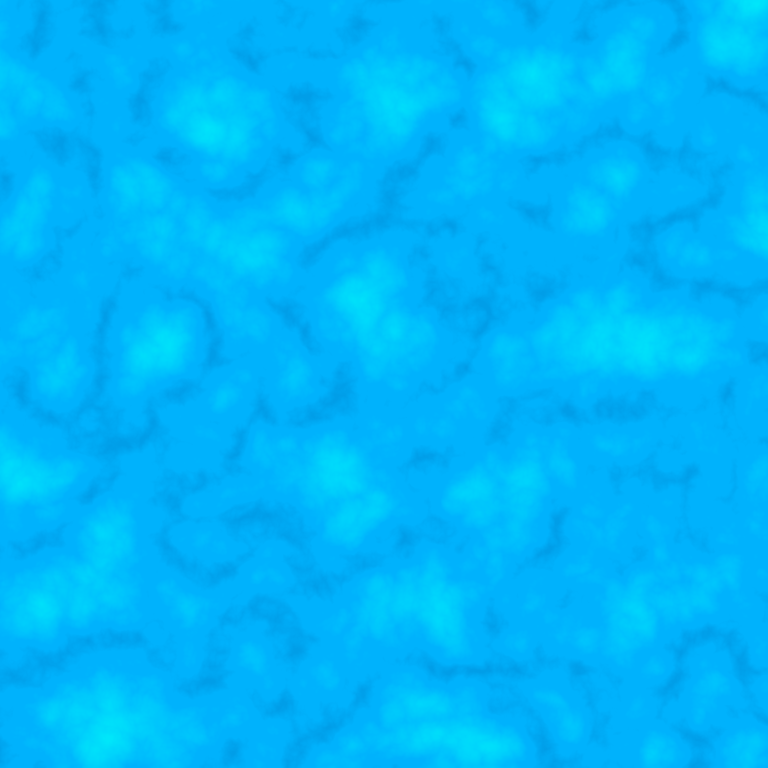
A Shadertoy shader for this texture:

```glsl
// Bright azure turbulence: soft cyan glows parted by thin, darker blue creases.

#define BASE_CELLS 6.0                     // largest noise cells across the canvas
#define OCTAVES 6
#define GAIN 0.5                           // amplitude ratio between octaves
#define CREASE_SOFTNESS 0.02               // rounding of the folded noise
#define SHADE_RANGE vec2(0.08, 0.26)       // turbulence span of the dark creases
#define GLOW_RANGE vec2(0.36, 0.86)        // turbulence span of the bright glows
#define CREASE_BLUE vec3(0.00, 0.62, 0.91)
#define BASE_AZURE vec3(0.00, 0.70, 0.99)
#define GLOW_CYAN vec3(0.00, 0.90, 0.98)

// Unit gradient with a pseudo-random direction for each lattice point
vec2 latticeGradient(vec2 cell) {
    uvec2 q = uvec2(ivec2(cell)) * uvec2(1597u, 3571u);
    uint h = (q.x ^ q.y) * 26699u + q.x;
    h = (h ^ (h >> 15)) * 73471u;
    h = (h ^ (h >> 13)) * 51787u;
    h ^= h >> 16;
    float angle = 6.28318 * float(h & 65535u) / 65536.0;
    return vec2(cos(angle), sin(angle));
}

// Gradient noise with quintic interpolation
float gradientNoise(vec2 p) {
    vec2 cell = floor(p);
    vec2 f = p - cell;
    vec2 u = f * f * f * (f * (f * 6.0 - 15.0) + 10.0);
    vec2 right = vec2(1.0, 0.0);
    vec2 up = vec2(0.0, 1.0);
    float bottom = mix(dot(latticeGradient(cell), f),
                       dot(latticeGradient(cell + right), f - right), u.x);
    float top = mix(dot(latticeGradient(cell + up), f - up),
                    dot(latticeGradient(cell + 1.0), f - 1.0), u.x);
    return mix(bottom, top, u.y);
}

// Sum of folded noise octaves, each turned to hide the lattice
float turbulence(vec2 p) {
    const mat2 turnAndDouble = 2.0 * mat2(0.8, 0.6, -0.6, 0.8);
    float sum = 0.0;
    float amplitude = 1.0;
    for (int i = 0; i < OCTAVES; i++) {
        float n = gradientNoise(p);
        sum += amplitude * sqrt(n * n + CREASE_SOFTNESS * CREASE_SOFTNESS);
        p = turnAndDouble * p + vec2(17.3, 9.1);
        amplitude *= GAIN;
    }
    return sum;
}

// Position of a value within a range, clamped to 0..1
float rampPosition(vec2 range, float value) {
    return clamp((value - range.x) / (range.y - range.x), 0.0, 1.0);
}

void mainImage(out vec4 fragColor, in vec2 fragCoord) {
    vec2 uv = fragCoord / iResolution.y;
    float t = turbulence(uv * BASE_CELLS + vec2(3.7, 8.2));

    // Creases darken the base, glows lighten it; a flat band lies between
    vec3 color = mix(CREASE_BLUE, BASE_AZURE, rampPosition(SHADE_RANGE, t));
    color = mix(color, GLOW_CYAN, rampPosition(GLOW_RANGE, t));

    fragColor = vec4(color, 1.0);
}
```
